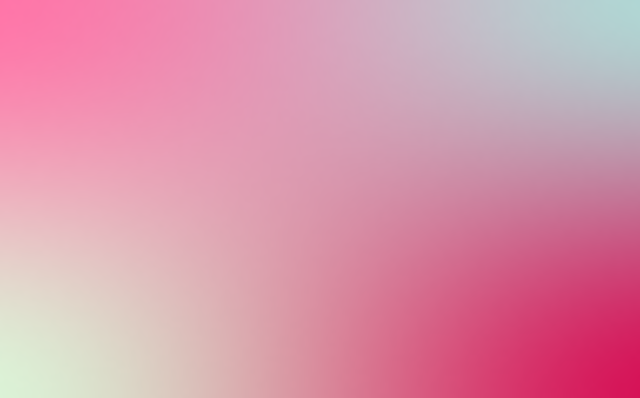
Reproduce this background procedurally as a WebGL 2 fragment shader.

```glsl
#version 300 es
precision highp float;
// Soft four-corner gradient: pink, pale aqua, mint and crimson blended smoothly.

#define PINK    vec3(1.00, 0.46, 0.66)
#define AQUA    vec3(0.69, 0.84, 0.83)
#define MINT    vec3(0.86, 0.95, 0.84)
#define CRIMSON vec3(0.84, 0.07, 0.34)
#define EASE    vec2(0.55, 0.90)  // 0 = linear, 1 = smoothstep, per axis
#define SKEW    1.08              // above 1 moves the blend to the right
#define GRAIN   0.004             // strength of the faint mottling
#define CELLS   vec2(96.0, 60.0)  // mottling cells across the canvas

uniform vec2 u_resolution;
out vec4 fragColor;

float hash(vec2 p) {
    return fract(sin(dot(p, vec2(12.99, 78.23))) * 43758.5);
}

// Value noise in 0..1
float noise(vec2 p) {
    vec2 cell = floor(p);
    vec2 f = smoothstep(0.0, 1.0, fract(p));
    float low = mix(hash(cell), hash(cell + vec2(1.0, 0.0)), f.x);
    float high = mix(hash(cell + vec2(0.0, 1.0)), hash(cell + 1.0), f.x);
    return mix(low, high, f.y);
}

// Eased bilinear blend of the corner colours
vec3 cornerBlend(vec2 uv) {
    vec2 t = vec2(pow(uv.x, SKEW), uv.y);
    t = mix(t, smoothstep(0.0, 1.0, t), EASE);
    vec3 bottom = mix(MINT, CRIMSON, t.x);
    vec3 top = mix(PINK, AQUA, t.x);
    return mix(bottom, top, t.y);
}

void main() {
    vec2 uv = gl_FragCoord.xy / u_resolution;
    float mottle = (noise(uv * CELLS) - 0.5) * GRAIN;
    fragColor = vec4(cornerBlend(uv) + mottle, 1.0);
}
```
